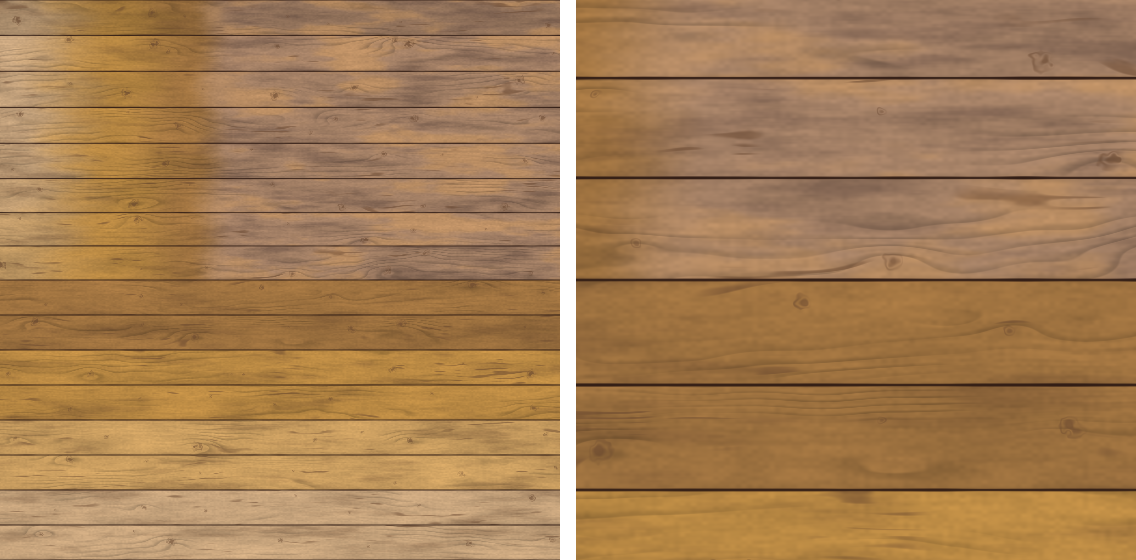
Left, the full canvas; right, a detail of the centre.
This texture is drawn by a WebGL 2 fragment shader. Its source:

```glsl
#version 300 es
precision highp float;

#define PLANKS 16.0
#define SEAM_WIDTH 0.0017
#define ROW_DRIFT 0.0065
#define KNOTS 7
#define KNOT_SIZE 0.0078
#define RINGS 95.0
#define RING_DEPTH 0.14
#define FIBRE_DEPTH 0.14
#define STAIN 0.46
#define ORANGE_PATCH 0.6
#define ROW_VARIATION 0.07
#define EXPOSURE 1.035

uniform vec2 u_resolution;
out vec4 fragColor;

const vec3 MAUVE = vec3(0.645, 0.505, 0.40);
const vec3 PALE = vec3(0.75, 0.62, 0.475);
const vec3 BROWN = vec3(0.61, 0.44, 0.245);
const vec3 GOLD = vec3(0.69, 0.51, 0.25);
const vec3 HONEY = vec3(0.735, 0.575, 0.35);
const vec3 ORANGE = vec3(0.71, 0.53, 0.34);
const vec3 DARK = vec3(0.40, 0.27, 0.18);
const vec3 GREY_STAIN = vec3(0.48, 0.37, 0.31);
const vec3 GAP = vec3(0.19, 0.11, 0.08);

float hash(vec2 p) {
  return fract(sin(dot(p, vec2(127.1, 311.7))) * 43758.5453);
}

float noise(vec2 p) {
  vec2 i = floor(p), f = fract(p);
  f = f * f * (3.0 - 2.0 * f);
  return mix(mix(hash(i), hash(i + vec2(1, 0)), f.x),
             mix(hash(i + vec2(0, 1)), hash(i + vec2(1, 1)), f.x), f.y);
}

float fbm(vec2 p) {
  float sum = 0.0, amp = 0.5;
  for (int i = 0; i < 4; i++) {
    sum += amp * noise(p);
    p = p * 2.03 + 17.3;
    amp *= 0.5;
  }
  return sum / 0.9375;
}

// Plank number and position; the upper boards are slightly wider
float plankCoord(float down) {
  float drift = smoothstep(0.0, 0.32, down) * (1.0 - smoothstep(0.32, 0.5, down));
  return (down - ROW_DRIFT * drift) * PLANKS;
}

// Weathered upper half with a golden band, stained lower boards
vec3 boardColour(float x, float row, float weathered, float blotch) {
  vec3 lower = mix(BROWN, GOLD, step(9.5, row));
  lower = mix(lower, HONEY, step(11.5, row));
  lower = mix(lower, PALE, step(13.5, row) * 0.95);
  float wobble = 0.12 * (blotch - 0.5);
  vec3 left = mix(PALE, HONEY * 0.95, smoothstep(3.5, 7.5, row) * 0.8);
  vec3 upper = mix(left, GOLD, smoothstep(0.03, 0.21, x + wobble));
  upper = mix(upper, BROWN, smoothstep(0.22, 0.34, x + wobble));
  upper = mix(upper, MAUVE, smoothstep(0.34, 0.41, x + 0.4 * wobble));
  upper *= 1.0 - 0.09 * (1.0 - step(0.5, row));
  return mix(lower, upper, weathered);
}

// x: bend of the growth rings, y: knot core, z: knot rim
vec3 knotField(vec2 p, float row) {
  vec3 field = vec3(0.0);
  for (int i = 0; i < KNOTS; i++) {
    vec2 id = vec2(row * 7.0 + 3.0, float(i) * 13.0 + 1.0);
    float size = hash(id + 2.7);
    float radius = KNOT_SIZE * mix(0.25, 1.0, size * size);
    vec2 centre = vec2((float(i) + hash(id)) / float(KNOTS),
                       (hash(id + 5.1) - 0.5) * 0.75 / PLANKS);
    vec2 d = (p - centre) / radius;
    d.x += 0.9 * d.y * (hash(id + 8.3) - 0.5);
    float q = length(d * vec2(0.8, 1.0)) + 0.9 * (noise(p * 300.0) - 0.5);
    vec2 e = d * vec2(0.14, 0.42);
    field.x += size * exp(-dot(e, e));
    field.y = max(field.y, (1.0 - smoothstep(0.2, 0.8, q)) * mix(0.5, 1.0, size));
    float rim = 1.0 - smoothstep(0.0, 0.35, abs(q - 0.95));
    field.z = max(field.z, rim * smoothstep(-0.8, 0.8, d.x * (hash(id + 6.4) - 0.5)));
  }
  return field;
}

void main() {
  vec2 uv = gl_FragCoord.xy / u_resolution;
  float pixel = 1.0 / u_resolution.y;
  float v = plankCoord(1.0 - uv.y);
  float row = min(floor(v), PLANKS - 1.0);
  float across = v - row;
  vec2 p = vec2(uv.x, (across - 0.5) / PLANKS);
  float seed = row * 19.7;
  float weathered = 1.0 - step(7.5, row);
  float mauveArea = weathered * smoothstep(0.32, 0.44, uv.x);

  // Broad tone patches and soft stains
  float patches = fbm(vec2(p.x * 10.0 + seed, p.y * 36.0 + seed));
  float streaks = fbm(vec2(p.x * 14.0 - seed, p.y * 120.0 + seed));
  vec3 colour = boardColour(uv.x, row, weathered, patches);
  colour = mix(colour, ORANGE, mauveArea * ORANGE_PATCH * smoothstep(0.45, 0.68, patches));
  float stain = smoothstep(0.48, 0.76, 0.5 * (streaks + 1.0 - patches));
  colour = mix(colour, mix(DARK, GREY_STAIN, mauveArea), stain * STAIN * mix(0.55, 1.4, mauveArea));
  colour *= EXPOSURE + 0.26 * (patches - 0.5) + ROW_VARIATION * (hash(vec2(row, 9.0)) - 0.5);

  // Sparse growth rings wrap around the knots
  vec3 knot = knotField(p, row);
  float bend = 5.0 * noise(vec2(p.x * 4.0 + seed, p.y * 24.0)) + 1.8 * knot.x;
  bend += 0.7 * noise(vec2(p.x * 25.0, p.y * 90.0 + seed));
  float phase = fract(p.y * RINGS + bend);
  float rings = smoothstep(0.5, 0.9, phase) * (1.0 - smoothstep(0.9, 1.0, phase));
  float ringFade = smoothstep(0.45, 0.85, noise(vec2(p.x * 9.0 + seed, p.y * 50.0)) + 0.35 * knot.x);
  colour *= 1.0 - RING_DEPTH * rings * ringFade;

  // Fine fibres, pores and short dark checks
  float fibres = noise(vec2(p.x * 45.0 + seed, p.y * 430.0 + 2.0 * bend));
  float pores = noise(vec2(p.x * 300.0, p.y * 440.0 + seed));
  colour *= 1.0 + FIBRE_DEPTH * (0.5 * fibres + 0.5 * pores - 0.5);
  float checks = noise(vec2(p.x * 28.0 - seed, p.y * 330.0 + 2.0 * bend + seed));
  float checkArea = smoothstep(0.55, 0.8, noise(vec2(p.x * 14.0 + seed, p.y * 60.0 - seed)));
  colour = mix(colour, DARK, 0.5 * smoothstep(0.72, 0.92, checks) * checkArea);

  // Knots
  colour = mix(colour, DARK, 0.5 * knot.z);
  colour = mix(colour, DARK, 0.65 * knot.y);

  // Gaps between boards, with worn lips
  float edge = min(across, 1.0 - across) / PLANKS;
  float wear = noise(vec2(uv.x * 40.0, floor(v + 0.5) * 5.3));
  colour *= 1.0 + 0.10 * wear * exp(-across / PLANKS * 350.0);
  colour *= 1.0 - 0.12 * exp(-edge * 600.0);
  float halfWidth = 0.5 * SEAM_WIDTH * mix(0.85, 1.15, wear);
  float gap = 1.0 - smoothstep(halfWidth - 0.6 * pixel, halfWidth + 0.6 * pixel, edge);
  colour = mix(colour, GAP, gap * mix(0.85, 1.0, wear));

  fragColor = vec4(clamp(colour, 0.0, 1.0), 1.0);
}
```
